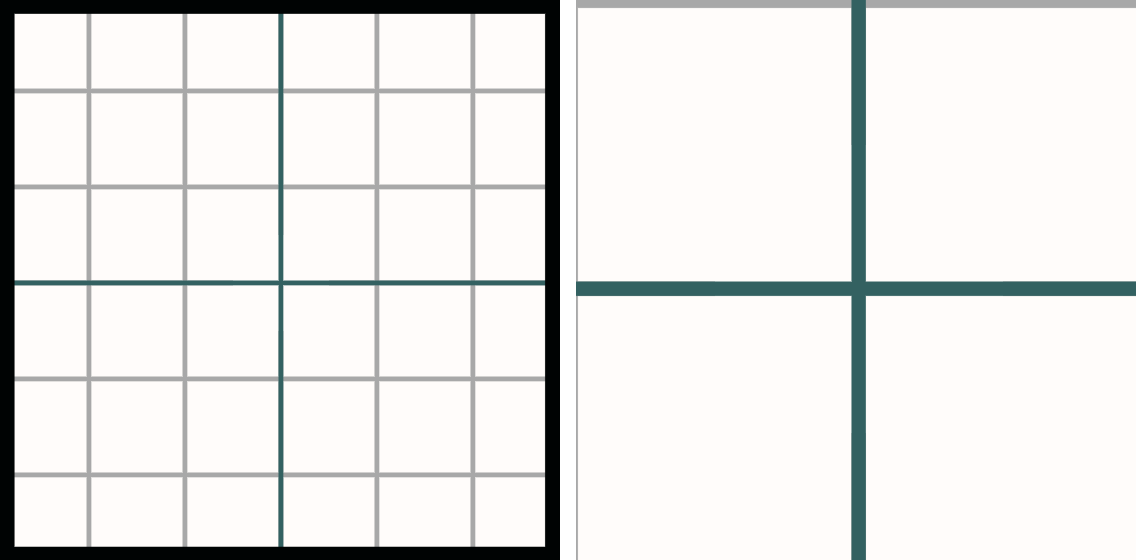
Left: the whole. Right: its middle third, enlarged.
A Shadertoy shader for this pattern:

```glsl
const vec3 FRAME_BLACK = vec3(0.0, 0.01, 0.01);
const vec3 PAPER_WHITE = vec3(1.0, 0.99, 0.98);
const vec3 GRID_GREY = vec3(0.66, 0.66, 0.66);
const vec3 AXIS_TEAL = vec3(0.20, 0.38, 0.38);

const vec2 PANEL_MIN = vec2(0.0260, 0.0236);
const vec2 PANEL_MAX = vec2(0.9733, 0.9752);
const vec2 AXIS_CROSSING = vec2(0.5016, 0.4948);
const float GRID_SPACING = 0.1714;
const float LINE_WIDTH = 0.0086;

// Coverage of a shape from its signed distance
float coverage(float signedDistance, float blur) {
    return clamp(0.5 - signedDistance / blur, 0.0, 1.0);
}

float boxDistance(vec2 p, vec2 lower, vec2 upper) {
    vec2 q = max(lower - p, p - upper);
    return max(q.x, q.y);
}

// Distance to the nearest line through the origin, horizontal or vertical
float crossDistance(vec2 p, float width) {
    return min(abs(p.x), abs(p.y)) - 0.5 * width;
}

// Wraps coordinates so that every cell is centred on a line crossing
vec2 repeatCentred(vec2 p, float spacing) {
    return (fract(p / spacing + 0.5) - 0.5) * spacing;
}

void mainImage(out vec4 fragColor, in vec2 fragCoord) {
    float canvasSize = min(iResolution.x, iResolution.y);
    vec2 uv = (fragCoord - 0.5 * iResolution.xy) / canvasSize + 0.5;
    float blur = 1.2 / canvasSize;
    vec2 p = uv - AXIS_CROSSING;

    // Grey grid beneath the two teal axes
    float grid = coverage(crossDistance(repeatCentred(p, GRID_SPACING), LINE_WIDTH), blur);
    float axes = coverage(crossDistance(p, LINE_WIDTH), blur);
    vec3 color = mix(PAPER_WHITE, GRID_GREY, grid * step(0.5 * GRID_SPACING, max(abs(p.x), abs(p.y))));
    color = mix(color, AXIS_TEAL, axes);

    // Black border around the panel
    float panel = coverage(boxDistance(uv, PANEL_MIN, PANEL_MAX), blur);
    fragColor = vec4(mix(FRAME_BLACK, color, panel), 1.0);
}
```
